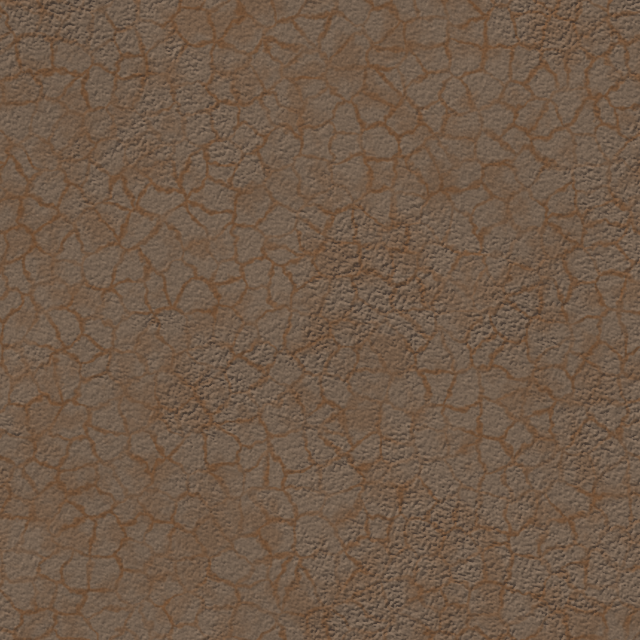
A WebGL 1 fragment shader for this texture:

```glsl
precision highp float;
uniform vec2 u_resolution;

const vec3 CLAY = vec3(0.443, 0.374, 0.313);
const vec3 RUST = vec3(0.420, 0.288, 0.185);
const vec3 PIT = vec3(0.235, 0.195, 0.180);
const float CELLS = 21.5;          // cracked plates across the canvas
const float JITTER = 0.95;
const float VEIN_INNER = 0.01;     // vein half widths, in plate units
const float VEIN_OUTER = 0.125;
const float WARP_COARSE = 0.014;
const float WARP_FINE = 0.007;
const float GRAIN = 225.0;         // grains across the canvas
const float RELIEF_SMOOTH = 0.25;
const float RELIEF_ROUGH = 0.66;
const float DUST = 0.11;
const float PATCHES = 4.6;         // rough patches across the canvas
const vec2 LIGHT_STEP = vec2(-0.0009, 0.0016);

float hash(vec2 p) {
  vec3 q = fract(p.xyx * 0.1031);
  q += dot(q, q.yzx + 33.33);
  return fract((q.x + q.y) * q.z);
}

vec2 hash2(vec2 p) {
  return vec2(hash(p + 17.0), hash(p + 71.0));
}

float noise(vec2 p) {
  vec2 i = floor(p), f = fract(p);
  f = f * f * (3.0 - 2.0 * f);
  return mix(mix(hash(i), hash(i + vec2(1.0, 0.0)), f.x),
             mix(hash(i + vec2(0.0, 1.0)), hash(i + 1.0), f.x), f.y);
}

float fbm(vec2 p) {
  float sum = 0.0, amp = 0.5;
  for (int i = 0; i < 5; i++) {
    sum += amp * noise(p);
    p = mat2(0.8, 0.6, -0.6, 0.8) * p * 2.03 + 19.7;
    amp *= 0.5;
  }
  return sum / 0.96875;
}

vec2 noise2(vec2 p) {
  return vec2(noise(p), noise(p + 43.0)) - 0.5;
}

vec2 seedOffset(vec2 cell) {
  return 0.5 + JITTER * (hash2(cell) - 0.5);
}

// Distance to the nearest border between plates
float plateEdge(vec2 p) {
  vec2 base = floor(p), f = fract(p);
  vec2 nearCell = vec2(0.0), nearSeed = vec2(0.0);
  float best = 9.0;
  for (int y = -1; y <= 1; y++)
    for (int x = -1; x <= 1; x++) {
      vec2 c = vec2(float(x), float(y));
      vec2 r = c + seedOffset(base + c) - f;
      float d = dot(r, r);
      if (d < best) { best = d; nearCell = c; nearSeed = r; }
    }
  float edge = 9.0;
  for (int y = -2; y <= 2; y++)
    for (int x = -2; x <= 2; x++) {
      vec2 c = nearCell + vec2(float(x), float(y));
      vec2 r = c + seedOffset(base + c) - f;
      vec2 gap = r - nearSeed;
      if (dot(gap, gap) > 0.0001)
        edge = min(edge, dot(0.5 * (r + nearSeed), normalize(gap)));
    }
  return edge;
}

// Slightly flattened grains in two sizes, turned off the noise lattice
float grainHeight(vec2 p) {
  vec2 g = mat2(0.94, 0.34, -0.34, 0.94) * (p * GRAIN * vec2(0.9, 1.1));
  return 0.6 * noise(g) + 0.4 * noise(g.yx * 1.6 + 31.0);
}

void main() {
  vec2 uv = gl_FragCoord.xy / u_resolution;

  // Rough patches with ragged borders
  float patchField = fbm(uv * PATCHES + 5.3);
  float ragged = noise(uv * 34.0 + 11.0) + noise(uv * 75.0 + 3.0) - 1.0;
  float rough = smoothstep(0.40, 0.82, patchField + 0.19 * ragged);

  // Wavering rust veins, faded in places
  vec2 warped = uv + WARP_COARSE * noise2(uv * 36.0) + WARP_FINE * noise2(uv * 110.0);
  float edge = plateEdge(warped * CELLS) + 0.05 * (noise(uv * 190.0) - 0.5);
  float vein = 1.0 - smoothstep(VEIN_INNER, VEIN_OUTER, edge);
  float strength = smoothstep(0.15, 0.80, noise(uv * 27.0 + 7.0));
  vein *= mix(0.32, 0.80, strength) * (1.0 - 0.25 * rough);
  float haze = 0.30 * smoothstep(0.42, 0.75, fbm(uv * 26.0 + 27.0));
  vec3 color = mix(CLAY, RUST, vein + haze * (1.0 - vein));

  // Side-lit relief, dark pits and fine dust
  float height = grainHeight(uv);
  float slope = grainHeight(uv - LIGHT_STEP) - grainHeight(uv + LIGHT_STEP);
  float shade = slope * mix(RELIEF_SMOOTH, RELIEF_ROUGH, rough);
  float dust = DUST * (noise(uv * 430.0 + 3.0) - 0.5);
  float tone = 1.01 + 0.07 * (fbm(uv * 7.0 + 61.0) - 0.5) - 0.02 * rough;
  color *= tone + clamp(shade, -0.32, 0.20) + dust;
  float pit = smoothstep(0.56, 0.26, height) * smoothstep(0.02, -0.22, slope);
  color = mix(color, PIT, pit * (0.08 + 0.55 * rough));

  gl_FragColor = vec4(color, 1.0);
}
```
